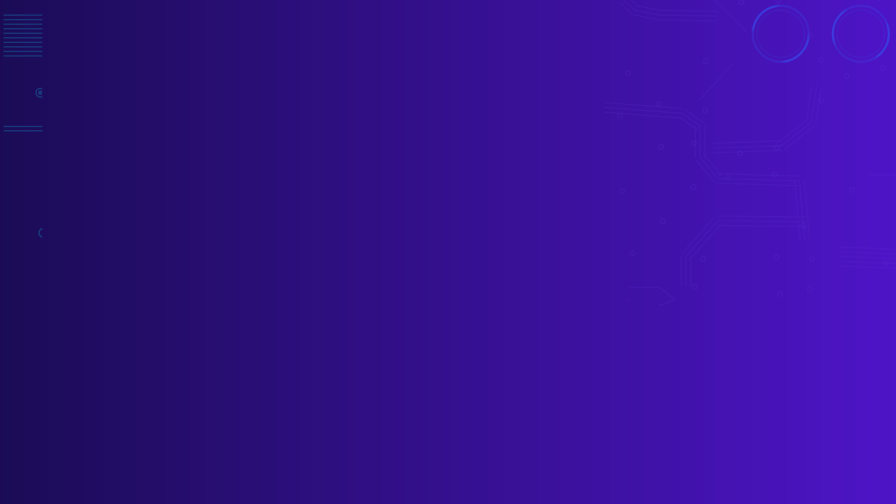
This background is drawn by a Shadertoy shader. Its source:

```glsl
// Violet gradient backdrop with faint circuit traces, dial rings and a clipped teal panel.

const vec3 DARK_INDIGO   = vec3(0.105, 0.045, 0.335);
const vec3 BRIGHT_VIOLET = vec3(0.305, 0.080, 0.780);
const vec3 TRACE_VIOLET  = vec3(0.340, 0.190, 0.800);
const vec3 DIAL_BLUE     = vec3(0.220, 0.270, 0.900);
const vec3 PANEL_TEAL    = vec3(0.090, 0.260, 0.520);

// Sine-free hash of a grid cell.
vec2 hash22(vec2 cell) {
    vec3 q = fract(cell.xyx * vec3(0.1031, 0.1030, 0.0973));
    q += dot(q, q.yzx + 33.33);
    return fract((q.xx + q.yz) * q.zy);
}

// Antialiased coverage of a stroke at distance d from its centre.
float stroke(float d, float halfWidth, float pixel) {
    return clamp((halfWidth - abs(d)) / pixel + 0.5, 0.0, 1.0);
}

float ring(vec2 p, vec2 centre, float radius, float halfWidth, float pixel) {
    return stroke(length(p - centre) - radius, halfWidth, pixel);
}

// Parallel lines running from a to b, "sides" extra lines on each side.
float bundle(vec2 p, vec2 a, vec2 b, float sides, float pixel) {
    const float SPACING = 0.0095;
    vec2 dir = normalize(b - a);
    vec2 rel = p - a;
    float along = dot(rel, dir);
    float across = dot(rel, vec2(-dir.y, dir.x));
    across -= SPACING * clamp(round(across / SPACING), -sides, sides);
    float overshoot = along - clamp(along, 0.0, length(b - a));
    return stroke(length(vec2(overshoot, across)), 0.0012, pixel);
}

float path(vec2 p, vec2 a, vec2 b, vec2 c, vec2 d, float sides, float pixel) {
    float first = max(bundle(p, a, b, sides, pixel), bundle(p, b, c, sides, pixel));
    return max(first, bundle(p, c, d, sides, pixel));
}

float circuit(vec2 p, float pixel) {
    float m = path(p, vec2(1.200, 0.787), vec2(1.354, 0.775),
                   vec2(1.389, 0.750), vec2(1.389, 0.688), 1.0, pixel);
    m = max(m, path(p, vec2(1.389, 0.688), vec2(1.424, 0.646),
                    vec2(1.586, 0.641), vec2(1.597, 0.525), 1.0, pixel));
    m = max(m, path(p, vec2(1.597, 0.560), vec2(1.424, 0.562),
                    vec2(1.361, 0.491), vec2(1.361, 0.433), 1.0, pixel));
    m = max(m, path(p, vec2(1.412, 0.706), vec2(1.551, 0.711),
                    vec2(1.609, 0.757), vec2(1.620, 0.826), 1.0, pixel));
    m = max(m, path(p, vec2(1.250, 0.430), vec2(1.308, 0.430),
                    vec2(1.340, 0.405), vec2(1.308, 0.394), 0.0, pixel));
    m = max(m, path(p, vec2(1.238, 1.000), vec2(1.260, 0.980),
                    vec2(1.308, 0.970), vec2(1.424, 0.968), 1.0, pixel));
    m = max(m, bundle(p, vec2(1.417, 1.000), vec2(1.481, 0.938), 0.0, pixel));
    m = max(m, bundle(p, vec2(1.454, 0.873), vec2(1.389, 0.803), 0.0, pixel));
    m = max(m, bundle(p, vec2(1.667, 0.491), vec2(1.790, 0.486), 2.0, pixel));
    return max(m, bundle(p, vec2(1.725, 0.653), vec2(1.790, 0.653), 0.0, pixel));
}

// Solder points scattered one per grid cell inside the circuit area.
float nodes(vec2 p, float pixel) {
    const float CELL = 0.075;
    vec2 cell = floor(p / CELL);
    vec2 seed = hash22(cell);
    vec2 centre = (cell + 0.25 + 0.5 * seed) * CELL;
    float present = step(0.5, hash22(cell + 17.0).x);
    float area = smoothstep(1.17, 1.25, p.x) * smoothstep(0.36, 0.45, p.y);
    return present * area * ring(p, centre, 0.0045, 0.0016, pixel);
}

// Thin dial with two bright opposite arcs and a faint inner ring.
float dial(vec2 p, vec2 centre, float brightAngle, float pixel) {
    vec2 rel = p - centre;
    float angle = atan(rel.y, rel.x);
    float arcs = smoothstep(-0.1, 0.5, cos(2.0 * (angle - brightAngle)));
    float rim = ring(p, centre, 0.0555, 0.0022, pixel) * mix(0.3, 0.75, arcs);
    return rim + 0.16 * ring(p, centre, 0.047, 0.0014, pixel);
}

// Ruled lines and small icons cut off at the panel's right edge.
float panel(vec2 p, float pixel) {
    float m = 0.0;
    for (int i = 0; i < 12; i++) {
        float row = float(i);
        float y = i < 10 ? 0.970 - 0.0090 * row : 0.749 - 0.0085 * (row - 10.0);
        m = max(m, stroke(p.y - y, 0.0013, pixel));
    }
    m *= smoothstep(0.006, 0.006 + pixel, p.x);
    m = max(m, ring(p, vec2(0.080, 0.816), 0.0085, 0.0014, pixel));
    m = max(m, ring(p, vec2(0.080, 0.816), 0.0020, 0.0025, pixel));
    m = max(m, ring(p, vec2(0.086, 0.538), 0.0085, 0.0015, pixel));
    return m * clamp((0.084 - p.x) / pixel + 0.5, 0.0, 1.0);
}

void mainImage(out vec4 fragColor, in vec2 fragCoord) {
    float pixel = 1.0 / iResolution.y;
    vec2 p = fragCoord * pixel;

    vec3 color = mix(DARK_INDIGO, BRIGHT_VIOLET, fragCoord.x / iResolution.x);
    color = mix(color, TRACE_VIOLET, 0.20 * circuit(p, pixel));
    color = mix(color, TRACE_VIOLET, 0.18 * nodes(p, pixel));
    for (int i = 0; i < 2; i++) {
        float k = float(i);
        vec2 centre = vec2(1.549 + 0.159 * k, 0.933);
        color = mix(color, DIAL_BLUE, dial(p, centre, -0.8 + 0.5 * k, pixel));
    }
    color = mix(color, PANEL_TEAL, 0.8 * panel(p, pixel));
    fragColor = vec4(color, 1.0);
}
```
